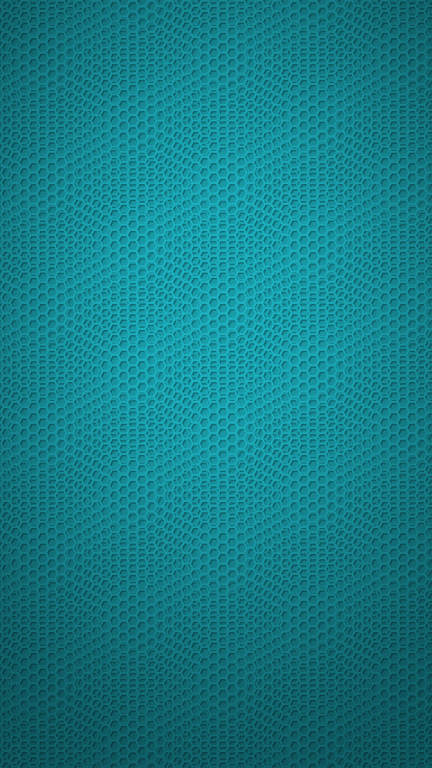
A WebGL 1 fragment shader for this pattern:

```glsl
precision highp float;
// Teal honeycomb mesh: two flat-topped hexagon grids of slightly different
// pitch overlap, so they drift in and out of step in a staggered beat.
// Raised walls drop a soft shadow into the cells; a wide glow lights the middle.

uniform vec2 u_resolution;

#define BEAT vec2(0.2085, 0.2895)      // column and row step of the beat, in widths
#define BEAT_CENTER vec2(0.516, 0.775) // point where both grids agree
#define UPPER_CELLS vec2(10.0, 12.0)   // columns and rows of cells per beat
#define LOWER_CELLS vec2(9.0, 11.0)
#define WALL_HALF 0.09                 // half wall width, in cell heights
#define SHADOW_SHIFT vec2(-0.13, 0.14) // direction towards the shadow caster
#define WALL_COLOR vec3(0.105, 0.655, 0.710)
#define LOWER_COLOR vec3(0.098, 0.610, 0.660)
#define FLOOR_COLOR vec3(0.091, 0.565, 0.612)
#define SHADOW_COLOR vec3(0.058, 0.400, 0.435)
#define GLOW_CENTER vec2(0.5, 1.08)
#define EDGE_LIGHT 0.56

const float COLUMN_STEP = 0.8660254; // column spacing of unit-height hexagons

// Distance to the nearest edge of a flat-topped hexagon grid with unit rows
float hexEdgeDistance(vec2 p) {
  vec2 period = vec2(2.0 * COLUMN_STEP, 1.0);
  vec2 a = mod(p + 0.5 * period, period) - 0.5 * period;
  vec2 b = mod(p, period) - 0.5 * period;
  vec2 local = abs(dot(a, a) < dot(b, b) ? a : b);
  return 0.5 - max(local.y, dot(local, vec2(COLUMN_STEP, 0.5)));
}

// Smoothed coverage of the grid walls
float wallMask(vec2 p, float softness) {
  float d = hexEdgeDistance(p) - WALL_HALF;
  return 1.0 - smoothstep(-0.5 * softness, 0.5 * softness, d);
}

void main() {
  vec2 canvas = gl_FragCoord.xy / u_resolution.x;
  vec2 beat = (canvas - BEAT_CENTER) / BEAT;

  // Both grids in units of their own cell height
  vec2 upperCell = beat * UPPER_CELLS * vec2(COLUMN_STEP, 1.0);
  vec2 lowerCell = beat * LOWER_CELLS * vec2(COLUMN_STEP, 1.0);
  float pixel = 1.3 * UPPER_CELLS.y / (BEAT.y * u_resolution.x);

  float upper = wallMask(upperCell, pixel);
  float lower = wallMask(lowerCell, pixel);

  // Shadows of both grids, cast down and to the right
  float blur = max(pixel, 0.14);
  float upperShadow = wallMask(upperCell + SHADOW_SHIFT, blur);
  float lowerShadow = wallMask(lowerCell + SHADOW_SHIFT, blur);
  float shadow = max(upperShadow, 0.8 * lowerShadow);

  vec3 color = mix(FLOOR_COLOR, SHADOW_COLOR, shadow);
  color = mix(color, LOWER_COLOR * (1.0 - 0.06 * upperShadow), lower);
  color = mix(color, WALL_COLOR, upper);

  // Broad glow that fades to the borders
  float reach = length((canvas - GLOW_CENTER) * vec2(1.25, 0.9));
  color *= mix(1.07, EDGE_LIGHT, smoothstep(0.12, 1.15, reach));

  gl_FragColor = vec4(color, 1.0);
}
```
